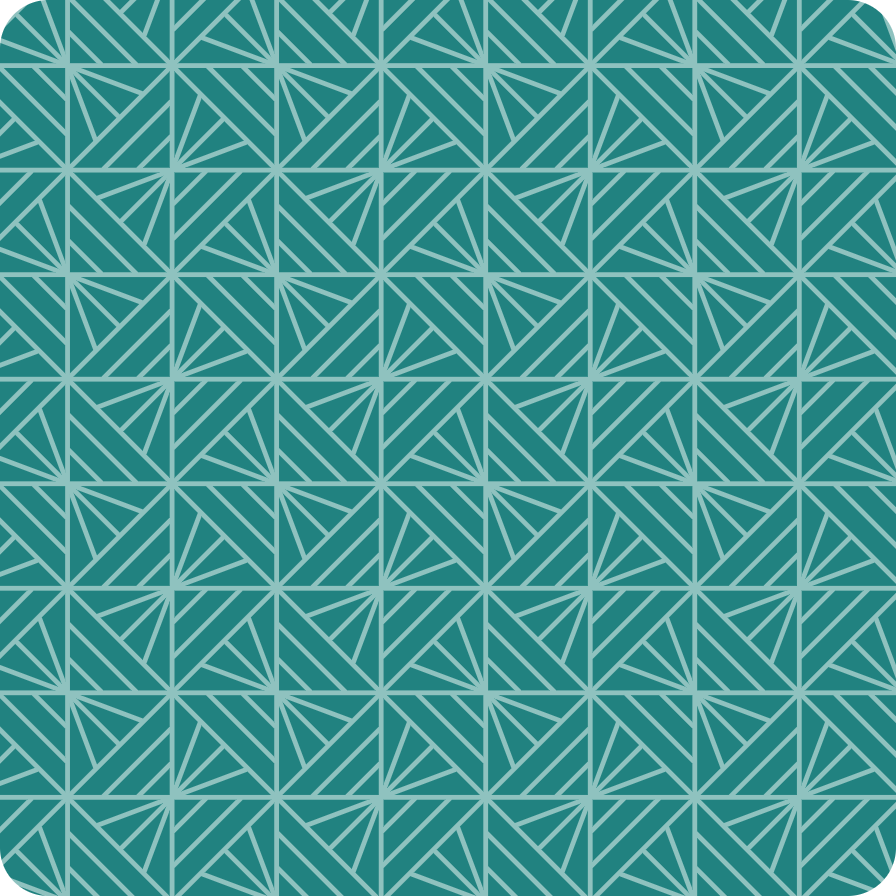
Reproduce this pattern procedurally as a three.js fragment shader.

```glsl
// Teal square tiles, each cut by a diagonal: a three-ray fan fills one half,
// parallel stripes the other. Mirroring tiles by row and column parity turns
// the fans around in a two by two block; distances to the lines give the ink.

varying vec2 vUv;

const vec3 TEAL = vec3(0.13, 0.51, 0.50);
const vec3 PALE = vec3(0.56, 0.76, 0.75);
const vec3 PAPER = vec3(1.0);

const float TILE = 0.11667;                // tile side, in canvas widths
const vec2 GRID_ORIGIN = vec2(0.0754, 0.9268);
const float LINE_WIDTH = 0.046;            // in tile sides
const float STRIPES = 3.0;                 // bands beside the diagonal
const float RAY_SLOPE = 0.375;             // outer rays of the fan
const float CORNER_RADIUS = 0.054;         // rounded canvas corners

const float SQRT2 = 1.41421356;

// Local tile coordinates, measured from the corner where the fan starts.
vec2 fanCoords(vec2 grid) {
  vec2 parity = mod(floor(grid), 2.0);
  vec2 p = fract(grid);
  return mix(1.0 - p, p, parity.yx);
}

float tileEdge(vec2 p) {
  vec2 d = min(p, 1.0 - p);
  return min(d.x, d.y);
}

// Middle ray and two outer rays, folded about the middle one.
float fanRays(vec2 p) {
  float hi = max(p.x, p.y);
  float lo = min(p.x, p.y);
  float middle = (hi - lo) / SQRT2;
  float outer = abs(lo - RAY_SLOPE * hi) / length(vec2(1.0, RAY_SLOPE));
  return min(middle, outer);
}

// Stripes parallel to the diagonal, the diagonal included.
float stripes(float along) {
  return abs(fract(along * STRIPES + 0.5) - 0.5) / (STRIPES * SQRT2);
}

// Distance to the nearest line, in tile sides.
float lineDistance(vec2 p) {
  float along = p.x + p.y;
  float diagonal = abs(along - 1.0) / SQRT2;
  float filling = along < 1.0 ? min(diagonal, fanRays(p)) : stripes(along);
  return min(tileEdge(p), filling);
}

float roundedCanvas(vec2 uv) {
  vec2 q = abs(uv - 0.5) - 0.5 + CORNER_RADIUS;
  return length(max(q, 0.0)) - CORNER_RADIUS;
}

// Coverage of the inside of a shape, softened over one pixel.
float coverage(float dist, float pixel) {
  return clamp(0.5 - dist / pixel, 0.0, 1.0);
}

void main() {
  float pixel = max(fwidth(vUv.x), fwidth(vUv.y));
  vec2 p = fanCoords((vUv - GRID_ORIGIN) / TILE);

  float ink = coverage(lineDistance(p) - 0.5 * LINE_WIDTH, pixel / TILE);
  vec3 color = mix(TEAL, PALE, ink);
  color = mix(PAPER, color, coverage(roundedCanvas(vUv), pixel));

  gl_FragColor = vec4(color, 1.0);
}
```
